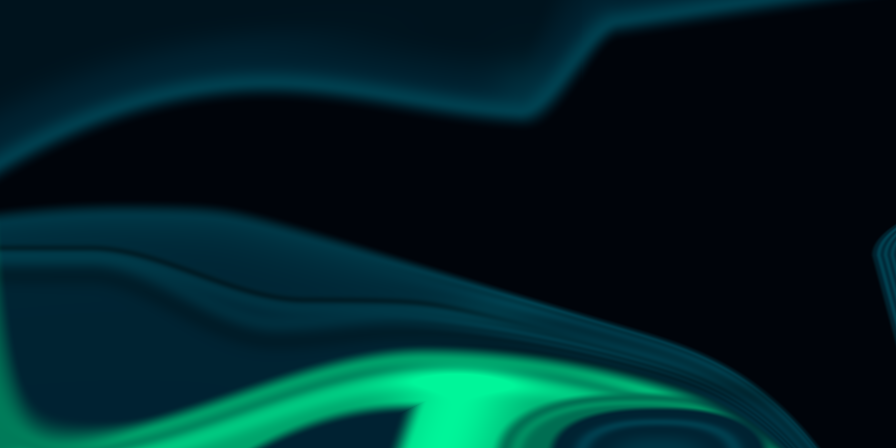
This background is drawn by a WebGL 2 fragment shader. Its source:

```glsl
#version 300 es
precision highp float;
// Dark silk: a teal veil hangs above a black gap, and a folded body with a
// glowing green ribbon flows below it. Each fold is a height curve y = f(x);
// approximate distances to the curves drive soft edges, rims and creases.

uniform vec2 u_resolution;
out vec4 outColor;

#define RIM_WIDTH 0.065
#define CREASE_WIDTH 0.008
#define CREASE_DEPTH 0.38
#define STREAK_COUNT 6.0
#define STREAK_DEPTH 0.16
#define SLOPE_STEP 0.002
// Distance below curve f, corrected for its slope
#define DEPTH(f, p) ((f(p.x) - p.y) / length(vec2(1.0, (f(p.x + SLOPE_STEP) - f(p.x)) / SLOPE_STEP)))

const vec3 BLACK = vec3(0.0, 0.014, 0.038);
const vec3 NIGHT = vec3(0.0, 0.075, 0.115);
const vec3 NAVY = vec3(0.0, 0.135, 0.195);
const vec3 TEAL = vec3(0.0, 0.28, 0.34);
const vec3 JADE = vec3(0.0, 0.43, 0.32);
const vec3 GREEN = vec3(0.0, 0.64, 0.42);
const vec3 MINT = vec3(0.0, 0.96, 0.60);

float bump(float x, float w) { return exp(-x * x / (w * w)); }

// Smooth version of max(x, 0)
float ramp(float x) { return 0.5 * (x + sqrt(x * x + 0.006)); }

float veilCurve(float x) {
    float rise = 1.0 - min(x / 0.6, 1.0);
    return 0.81 - 0.18 * rise * rise - 0.065 * smoothstep(0.6, 1.2, x)
         + 0.19 * smoothstep(1.16, 1.38, x) + 0.15 * max(x - 1.3, 0.0);
}

float bodyCurve(float x) {
    float left = max(0.3 - x, 0.0), right = max(x - 1.4, 0.0);
    return 0.538 - 0.30 * ramp(x - 0.5) - 0.2 * left * left - 1.8 * right * right * right;
}

float upperFold(float x) {
    return 0.447 - 0.115 * smoothstep(0.2, 0.68, x) - 0.25 * ramp(x - 0.95);
}

float lowerFold(float x) {
    return 0.415 - 0.145 * smoothstep(0.2, 0.62, x)
         + 0.02 * smoothstep(0.62, 0.9, x) - 0.2 * ramp(x - 1.0);
}

float ribbonCurve(float x) {
    float fall = max(x - 0.95, 0.0), tail = max(x - 1.45, 0.0);
    return 0.025 + 0.195 * smoothstep(0.1, 0.95, x) + 0.2 * exp(-x / 0.035)
         - 0.28 * fall * fall - 2.0 * tail * tail * tail;
}

// Normalised radius of a slightly squared ellipse
float oval(vec2 p, vec2 center, vec2 radii) {
    vec2 q = abs(p - center) / radii;
    return pow(pow(q.x, 2.4) + pow(q.y, 2.4), 1.0 / 2.4);
}

vec3 veil(vec2 p) {
    float d = -DEPTH(veilCurve, p);
    float echo = p.y - (0.70 + 0.45 * p.x - 0.22 * p.x * p.x);
    vec3 col = mix(NAVY, NIGHT, smoothstep(0.02, 0.16, d));
    col = mix(col, NAVY, 0.55 * bump(echo, 0.045) * smoothstep(1.0, 0.3, p.x));
    col = mix(col, TEAL, 0.75 * bump(d - 0.004, 0.028));
    col = mix(col, TEAL, 0.35 * bump(length(p - vec2(1.18, 0.79)), 0.08));
    return mix(BLACK, col, smoothstep(-0.042, 0.008, d));
}

vec3 body(vec2 p, float d) {
    float upper = DEPTH(upperFold, p), lower = DEPTH(lowerFold, p);
    vec3 col = mix(NAVY, TEAL, 0.75 * exp(-max(d, 0.0) / RIM_WIDTH));
    col = mix(col, TEAL, 0.40 * bump(upper - 0.016, 0.02));
    col = mix(col, TEAL, 0.32 * bump(lower + 0.008, 0.022));
    col = mix(col, TEAL, 0.65 * bump(length((p - vec2(1.12, 0.31)) * vec2(0.3, 1.0)), 0.04));
    col *= 1.0 - CREASE_DEPTH * bump(upper, CREASE_WIDTH) * smoothstep(1.5, 0.9, p.x);
    col *= 1.0 - 0.22 * bump(lower - 0.03, 0.025);

    // Fine threads converge toward the right
    float span = max(bodyCurve(p.x) - ribbonCurve(p.x), 0.02);
    float across = (bodyCurve(p.x) - p.y) / span;
    float thread = 0.5 + 0.5 * cos(6.2832 * (STREAK_COUNT * across + 0.35 * sin(9.0 * across)));
    return col * (1.0 - STREAK_DEPTH * thread * smoothstep(0.75, 1.3, p.x));
}

vec3 ribbon(vec2 p, float d) {
    vec3 col = mix(GREEN, JADE, 0.65 * bump(d - 0.042, 0.014));
    float core = bump(p.x - 1.02 - 0.35 * (p.y - 0.1), 0.15) * smoothstep(0.01, 0.075, d);
    float sheen = 0.45 * bump(d - 0.07, 0.022) + 0.35 * bump(d - 0.025, 0.012) * smoothstep(1.2, 1.5, p.x);
    col = mix(col, MINT, clamp(core + sheen, 0.0, 1.0));

    // Dark pocket left of the bright core
    float slope = (0.92 - p.x) / 0.36;
    float pocket = min(0.1 * (1.0 - slope * slope) - p.y, 0.6 * (0.905 + 0.35 * p.y - p.x));
    col = mix(col, NAVY, smoothstep(-0.008, 0.025, pocket));

    // Nested folds right of the core
    float outer = oval(p, vec2(1.42, -0.03), vec2(0.31, 0.15));
    float inner = oval(p, vec2(1.47, -0.02), vec2(0.24, 0.108));
    col = mix(col, JADE, smoothstep(1.06, 0.94, outer));
    col = mix(col, GREEN, 0.6 * bump(outer - 0.87, 0.05));
    vec3 nest = mix(NAVY, TEAL, 0.75 * bump(inner - 0.72, 0.08) + 0.5 * smoothstep(0.6, 0.2, inner));
    return mix(col, nest, smoothstep(1.06, 0.94, inner));
}

// Small lobe entering from the right side
vec3 lobe(vec2 p, vec3 back) {
    float below = max(0.43 - p.y, 0.0), above = max(p.y - 0.43, 0.0);
    float d = p.x - (1.947 + 0.27 * below + 11.0 * above * above);
    vec3 col = mix(NAVY, TEAL, 0.5 + 0.3 * cos(d * 420.0));
    return mix(back, col, smoothstep(-0.006, 0.012, d));
}

void main() {
    vec2 p = gl_FragCoord.xy / u_resolution.y;
    float bodyDepth = DEPTH(bodyCurve, p), ribbonDepth = DEPTH(ribbonCurve, p);
    float softness = mix(0.022, 0.008, smoothstep(0.4, 1.3, p.x));
    float glow = mix(0.06, 0.014, smoothstep(0.0, 0.35, p.x));

    vec3 lower = body(p, bodyDepth);
    lower = mix(lower, ribbon(p, ribbonDepth), smoothstep(-glow, glow + 0.008, ribbonDepth));
    vec3 col = mix(veil(p), lower, smoothstep(-softness, softness, bodyDepth));
    outColor = vec4(lobe(p, col), 1.0);
}
```
